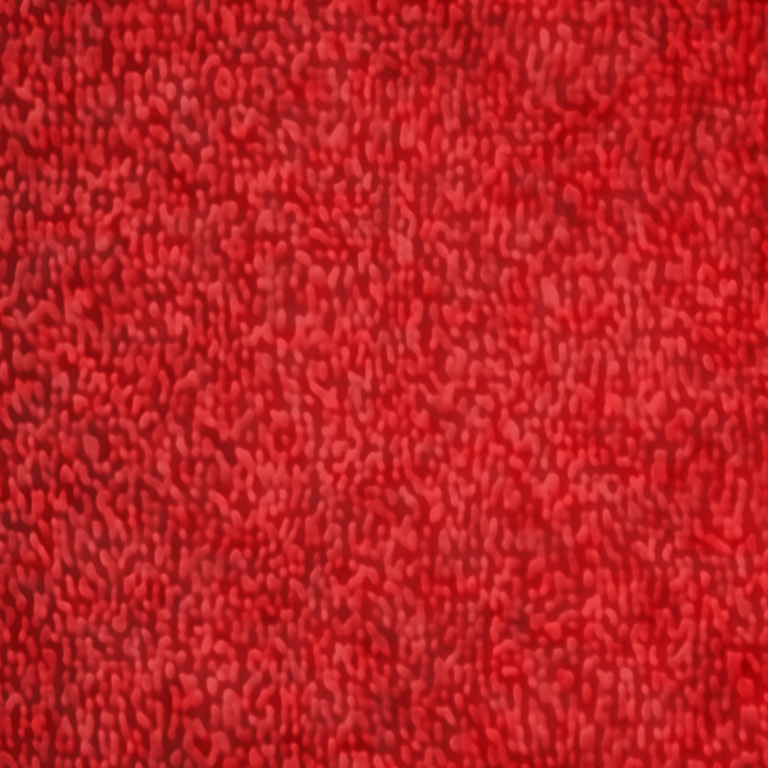
A WebGL 1 fragment shader for this texture:

```glsl
precision highp float;

uniform vec2 u_resolution;

const vec2 LOOP_COUNT = vec2(64.0, 57.0);   // yarn loops across the canvas
const float JITTER = 0.60;                  // scatter of the loop centres
const float LEAN = 0.25;                    // mean tilt of a loop, radians
const float LEAN_SPREAD = 1.2;
const float SLIMNESS = 1.18;                // loop height against width
const float LOOP_FALLOFF = 5.0;             // how quickly a loop rounds off
const vec2 COVER_RANGE = vec2(0.20, 0.92);  // coverage from gap to full yarn
const vec2 LIGHT_DIR = vec2(-0.32, 0.42);
const float YARN_TONE = 0.63;
const float GAP_TONE = 0.14;
const float LOOP_VARIATION = 0.36;
const float PATCH_STRENGTH = 0.42;
const float GRAIN_STRENGTH = 0.07;
const float DUST_STRENGTH = 0.13;
const vec3 GAP_RED = vec3(0.50, 0.04, 0.045);
const vec3 DEEP_RED = vec3(0.70, 0.092, 0.11);
const vec3 YARN_RED = vec3(0.80, 0.16, 0.175);
const vec3 TIP_RED = vec3(0.90, 0.28, 0.29);

float hash(vec2 p) {
  return fract(sin(dot(p, vec2(127.1, 311.7))) * 43758.5453);
}

vec2 hash2(vec2 p) {
  return vec2(hash(p), hash(p + 57.3));
}

float noise(vec2 p) {
  vec2 i = floor(p);
  vec2 f = fract(p);
  f = f * f * (3.0 - 2.0 * f);
  return mix(mix(hash(i), hash(i + vec2(1.0, 0.0)), f.x),
             mix(hash(i + vec2(0.0, 1.0)), hash(i + 1.0), f.x), f.y);
}

// Offset from a loop centre, turned and squeezed into the loop's own frame
vec2 loopFrame(vec2 offset, float angle) {
  float c = cos(angle);
  float s = sin(angle);
  vec2 turned = vec2(c * offset.x + s * offset.y, c * offset.y - s * offset.x);
  return turned * vec2(SLIMNESS, 1.0 / SLIMNESS);
}

// Brightness of the pile: soft, merging loops with uneven shadows between
float pileTone(vec2 p, float gapDepth) {
  float cover = 0.0;
  float toneSum = 0.0;
  vec2 base = floor(p);
  for (int y = -1; y <= 1; y++) {
    for (int x = -1; x <= 1; x++) {
      vec2 cell = base + vec2(float(x), float(y));
      vec2 offset = p - cell - 0.5 - JITTER * (hash2(cell) - 0.5);
      float angle = LEAN + LEAN_SPREAD * (hash(cell + 19.7) - 0.5);
      vec2 local = loopFrame(offset, angle);
      float weight = exp(-LOOP_FALLOFF * dot(local, local));
      float variation = LOOP_VARIATION * (hash(cell + 83.1) - 0.5);
      cover += weight;
      toneSum += weight * (YARN_TONE + variation + dot(offset, LIGHT_DIR));
    }
  }
  float body = smoothstep(COVER_RANGE.x, COVER_RANGE.y, cover);
  float yarn = toneSum / max(cover, 0.001);
  return mix(yarn, GAP_TONE, gapDepth * (1.0 - body));
}

vec3 yarnColour(float tone) {
  vec3 colour = mix(GAP_RED, DEEP_RED, smoothstep(-0.10, 0.38, tone));
  colour = mix(colour, YARN_RED, smoothstep(0.32, 0.62, tone));
  return mix(colour, TIP_RED, smoothstep(0.54, 0.92, tone));
}

void main() {
  vec2 uv = gl_FragCoord.xy / u_resolution;

  // Rows wander slightly
  vec2 wander = vec2(noise(uv * 9.0), noise(uv * 9.0 + 31.0)) - 0.5;
  vec2 p = uv * LOOP_COUNT + 1.2 * wander;

  // Gaps are deeper on the left, the pile flatter on the right
  float gapDepth = mix(1.15, 0.85, smoothstep(0.0, 0.8, uv.x));
  float tone = pileTone(p, gapDepth);

  // Worn patches from broad to a few loops wide, and fibre grain
  float patches = 0.25 * noise(uv * 5.0 + 4.0) + 0.35 * noise(uv * 14.0)
                + 0.40 * noise(uv * 31.0 + 7.0) - 0.5;
  float grain = noise(uv * 150.0) - 0.5;
  tone += PATCH_STRENGTH * patches + GRAIN_STRENGTH * grain;

  // Soft falloff of light towards the edges
  vec2 fromCentre = uv - vec2(0.54, 0.48);
  tone += 0.07 - 0.36 * dot(fromCentre, fromCentre);
  vec3 colour = yarnColour(tone);

  // Dustier in places, purer red towards the right
  float dust = DUST_STRENGTH * (noise(uv * 34.0 + 12.0) - 0.5)
             + 0.07 * (0.45 - uv.x);
  colour += dust * vec3(-0.45, 0.5, 0.45);

  gl_FragColor = vec4(clamp(colour, 0.0, 1.0), 1.0);
}
```
